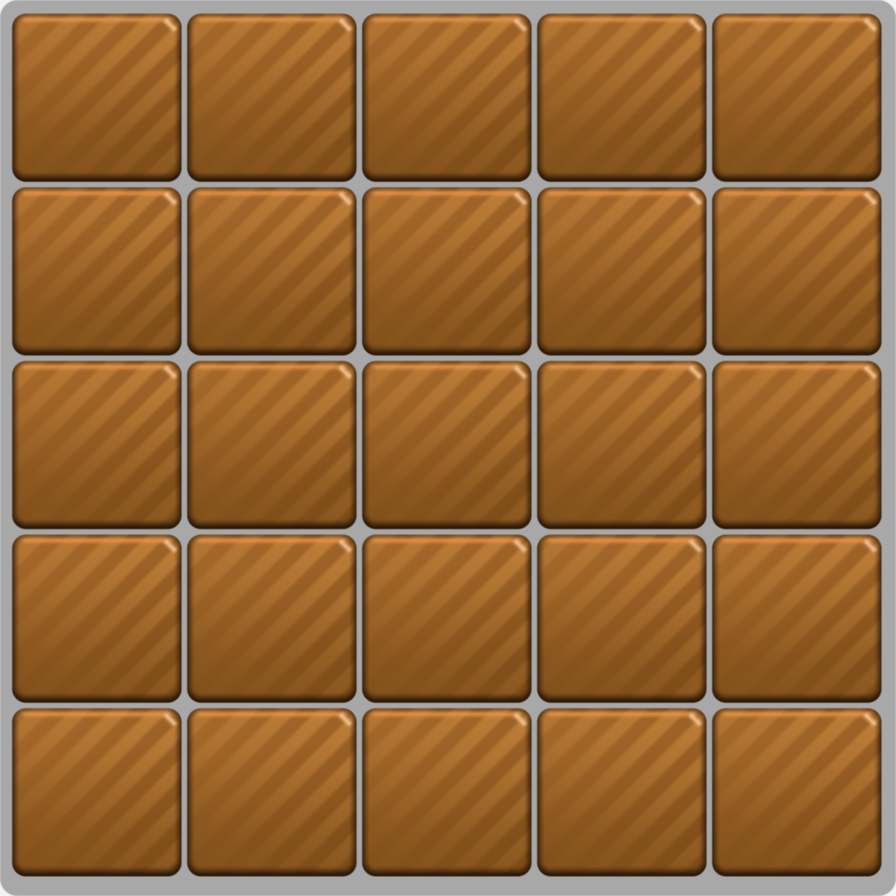
This pattern is drawn by a Shadertoy shader. Its source:

```glsl
#define TILES 5.0
#define PITCH vec2(0.1953, 0.1938)
#define HALF_SIZE vec2(0.0945, 0.0938)
#define CENTER vec2(0.4987, 0.5033)
#define CORNER 0.0155
#define STRIPE_PERIOD 0.044
#define PHASE_JITTER 0.25
#define GROUT vec3(0.66)
#define WOOD_TOP vec3(0.67, 0.43, 0.18)
#define WOOD_BOTTOM vec3(0.51, 0.315, 0.105)
#define RIM_DARK vec3(0.13, 0.07, 0.02)
#define SHINE vec3(0.90, 0.58, 0.29)

float hash(vec2 p) {
    return fract(sin(dot(p, vec2(127.1, 311.7))) * 43758.5);
}

float roundedBox(vec2 p, vec2 halfSize, float radius) {
    vec2 q = abs(p) - halfSize + radius;
    return length(max(q, 0.0)) + min(max(q.x, q.y), 0.0) - radius;
}

float segmentDistance(vec2 p, vec2 a, vec2 b) {
    vec2 ab = b - a;
    float t = clamp(dot(p - a, ab) / dot(ab, ab), 0.0, 1.0);
    return length(p - a - ab * t);
}

// Diagonal gloss bands over a vertical gradient, fading to the lower left
vec3 woodFace(vec2 p, vec2 id, float aa) {
    vec2 u = p / HALF_SIZE;
    vec3 col = mix(WOOD_BOTTOM, WOOD_TOP, smoothstep(-1.1, 1.1, u.y));
    float jitter = PHASE_JITTER * (hash(id) - 0.5);
    float phase = (p.x - p.y - 0.017) / STRIPE_PERIOD + jitter;
    float wave = abs(fract(phase + 0.5) - 0.5);
    float soft = 0.07 + aa / STRIPE_PERIOD;
    float band = 1.0 - smoothstep(0.25 - soft, 0.25 + soft, wave);
    float strength = clamp(0.45 + 0.3 * (u.x + u.y), 0.08, 1.0);
    return col + (band - 0.4) * strength * vec3(0.13, 0.11, 0.07);
}

vec3 tileColor(vec2 p, vec2 id, float aa) {
    vec3 col = woodFace(p, id, aa);

    // Thin highlight below the top edge
    float inset = HALF_SIZE.y - p.y - 0.0065;
    float sides = 1.0 - smoothstep(0.078, 0.088, abs(p.x));
    col = mix(col, SHINE, 0.75 * sides * exp(-pow(inset / 0.0032, 2.0)));

    // Inner shading, heaviest along the bottom
    float shade = smoothstep(-0.0095, 0.004,
        roundedBox(p - vec2(0.0, 0.003), HALF_SIZE, CORNER));
    col = mix(col, RIM_DARK, shade);

    // Glint at the upper right corner
    vec2 corner = p - HALF_SIZE + 0.0125;
    float glint = segmentDistance(corner, vec2(-0.004, 0.004), vec2(0.004, -0.004));
    return mix(col, vec3(0.98, 0.80, 0.62), 0.8 * exp(-pow(glint / 0.0032, 2.0)));
}

void mainImage(out vec4 fragColor, in vec2 fragCoord) {
    vec2 uv = fragCoord / iResolution.xy;
    float aa = max(0.0014, 0.75 / min(iResolution.x, iResolution.y));

    // Nearest tile of the grid
    float reach = 0.5 * (TILES - 1.0);
    vec2 id = clamp(round((uv - CENTER) / PITCH), -reach, reach);
    vec2 p = uv - CENTER - id * PITCH;

    // Board with rounded corners, then the tile on top
    float board = roundedBox(uv - 0.5, vec2(0.5), 0.02);
    vec3 col = mix(GROUT, vec3(0.95), smoothstep(-aa, aa, board));
    float tile = roundedBox(p, HALF_SIZE, CORNER);
    col = mix(tileColor(p, id, aa), col, smoothstep(-aa, aa, tile));
    fragColor = vec4(col, 1.0);
}
```
